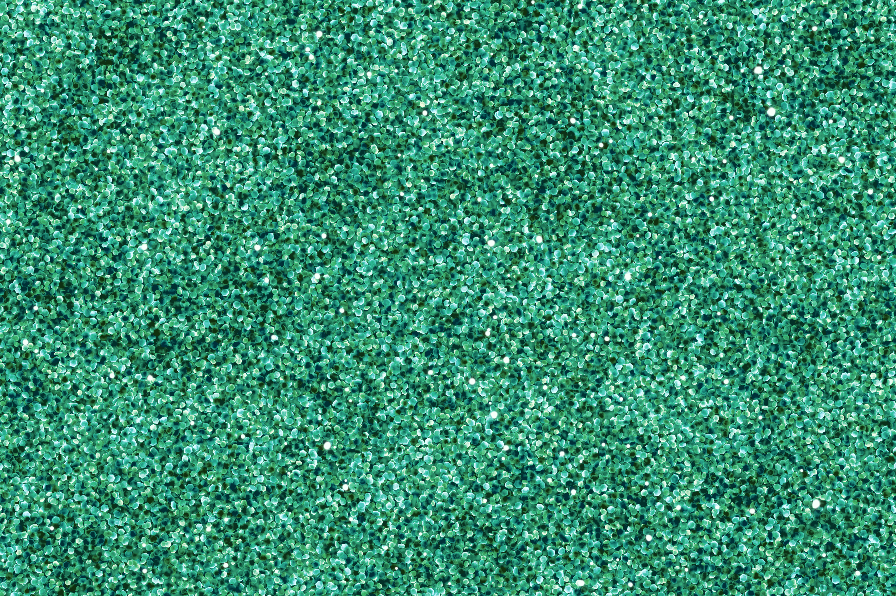
A Shadertoy shader for this texture:

```glsl
// Emerald glitter: layers of small tilted hexagonal flakes, painted as a tone
// and a hue value over jittered grids, with dark hexagons and fine glints.
// A colour ramp turns tone into green; white sparkles with a glow lie on top.

#define FLAKE_ROWS 76.0    // flakes along the canvas height
#define FLAKE_LAYERS 4
#define FLAKE_COVER 0.72   // share of cells that hold a flake
#define DARK_SHARE 0.13    // share of dark flakes in the top layer
#define TILT_SHADE 0.30    // tone change across one flake
#define RIM_LIGHT 0.24
#define GLINT_ROWS 150.0   // fine crumbs along the height
#define GLINT_GAIN 0.50
#define MOTTLE_GAIN 0.16   // broad light and dark drifts
#define SPARKLE_SIZE 0.0075

vec4 hash4(vec2 cell) {
    vec4 p = fract(cell.xyxy * vec4(0.1031, 0.1030, 0.0973, 0.1099));
    p += dot(p, p.wzxy + 33.33);
    return fract((p.xxyz + p.yzzw) * p.zywx);
}

vec2 gradient(vec2 corner) {
    float angle = 6.2832 * hash4(corner + 57.0).x;
    return vec2(cos(angle), sin(angle));
}

float gradientNoise(vec2 p) {
    vec2 i = floor(p), f = fract(p);
    vec2 u = f * f * f * (f * (f * 6.0 - 15.0) + 10.0);
    vec2 e = vec2(0.0, 1.0);
    float low = mix(dot(gradient(i), f), dot(gradient(i + e.yx), f - e.yx), u.x);
    float high = mix(dot(gradient(i + e), f - e), dot(gradient(i + 1.0), f - 1.0), u.x);
    return mix(low, high, u.y);
}

mat2 rotation(float angle) {
    float c = cos(angle), s = sin(angle);
    return mat2(c, s, -s, c);
}

float hexagon(vec2 p, float apothem) {
    p = abs(p);
    return max(p.x * 0.866 + p.y * 0.5, p.y) - apothem;
}

// Paints one layer of flakes; surface.x is tone, surface.y is hue.
void paintFlakes(inout vec2 surface, vec2 p, float layer, float darkShare, float pixel) {
    vec2 home = floor(p);
    for (int j = -1; j <= 1; j++)
    for (int i = -1; i <= 1; i++) {
        vec2 cell = home + vec2(i, j);
        vec4 place = hash4(cell + 131.0 * layer + 17.0);
        vec4 look = hash4(cell + 71.0 * layer + 311.0);
        float dark = step(look.w, darkShare);
        if (place.w > FLAKE_COVER && dark < 0.5) continue;

        vec2 q = rotation(6.2832 * place.z) * (p - cell - 0.15 - 0.7 * place.xy);
        q.x /= mix(mix(0.55, 1.0, look.z), 0.95, dark);
        float d = hexagon(q, mix(0.36 + 0.14 * look.y, 0.45, dark));
        float fill = 1.0 - smoothstep(-0.5 * pixel, 0.5 * pixel, d);
        float rim = smoothstep(0.16, 0.0, abs(d + 0.06));
        float shadow = (1.0 - fill) * smoothstep(0.22, 0.0, d);

        float tone = look.x + TILT_SHADE * q.x / 0.45 + RIM_LIGHT * (rim - 0.35);
        tone = mix(tone, 0.02 + 0.4 * rim * look.x, dark);
        surface.x -= 0.12 * shadow;
        surface = mix(surface, vec2(tone, 2.0 * look.y - 1.0), fill);
    }
}

vec3 emeraldRamp(float tone) {
    vec3 c = vec3(0.02, 0.19, 0.14);
    c = mix(c, vec3(0.06, 0.28, 0.21), smoothstep(0.00, 0.07, tone));
    c = mix(c, vec3(0.11, 0.45, 0.33), smoothstep(0.07, 0.22, tone));
    c = mix(c, vec3(0.19, 0.60, 0.45), smoothstep(0.22, 0.44, tone));
    c = mix(c, vec3(0.20, 0.73, 0.50), smoothstep(0.44, 0.64, tone));
    c = mix(c, vec3(0.35, 0.79, 0.67), smoothstep(0.64, 0.80, tone));
    c = mix(c, vec3(0.70, 0.90, 0.85), smoothstep(0.86, 1.02, tone));
    return mix(c, vec3(0.90, 0.99, 0.97), smoothstep(1.02, 1.30, tone));
}

// Sparse bright blobs with a soft halo; returns the amount of white.
float sparkles(vec2 uv, float rows, float share, float size) {
    vec2 p = uv * rows, home = floor(p);
    float ragged = 0.3 * gradientNoise(uv * 110.0);
    float light = 0.0;
    for (int j = -1; j <= 1; j++)
    for (int i = -1; i <= 1; i++) {
        vec2 cell = home + vec2(i, j);
        vec4 h = hash4(cell + 7.0 * rows + 501.0);
        if (h.z > share) continue;
        float radius = size * (0.5 + 0.6 * h.w * h.w);
        float d = length(p - cell - h.xy) / (rows * radius) + ragged;
        float halo = 0.4 * exp(-1.1 * d * d);
        light = max(light, max(halo, smoothstep(1.15, 0.6, d)));
    }
    return light;
}

void mainImage(out vec4 fragColor, in vec2 fragCoord) {
    vec2 uv = fragCoord / iResolution.y;
    float mottle = gradientNoise(uv * 5.0 + 3.0) + 0.6 * gradientNoise(uv * 13.0);

    // Flakes, each layer turned and scaled a little differently
    vec2 surface = vec2(0.3, 0.0);
    for (int k = 0; k < FLAKE_LAYERS; k++) {
        float layer = float(k);
        float rows = FLAKE_ROWS * (1.18 - 0.06 * layer);
        float top = step(float(FLAKE_LAYERS) - 1.5, layer);
        vec2 p = rotation(0.4 + 0.9 * layer) * uv * rows + 200.0;
        float darkShare = top * DARK_SHARE * (1.0 - 0.9 * mottle);
        paintFlakes(surface, p, layer, darkShare, rows / iResolution.y);
    }

    // Crumbs and drifting light
    float glint = gradientNoise(uv * GLINT_ROWS) + 0.5 * gradientNoise(uv * GLINT_ROWS * 0.6 + 40.0);
    float tone = surface.x + GLINT_GAIN * glint + MOTTLE_GAIN * mottle + 0.03;
    vec3 color = emeraldRamp(tone) + surface.y * vec3(-0.05, 0.0, 0.09);

    // Sparkles, large and small
    float white = max(sparkles(uv, 13.0, 0.22, SPARKLE_SIZE), sparkles(uv, 29.0, 0.09, 0.65 * SPARKLE_SIZE));
    color = mix(color, vec3(0.96, 1.0, 0.98), white);
    fragColor = vec4(clamp(color, 0.0, 1.0), 1.0);
}
```
